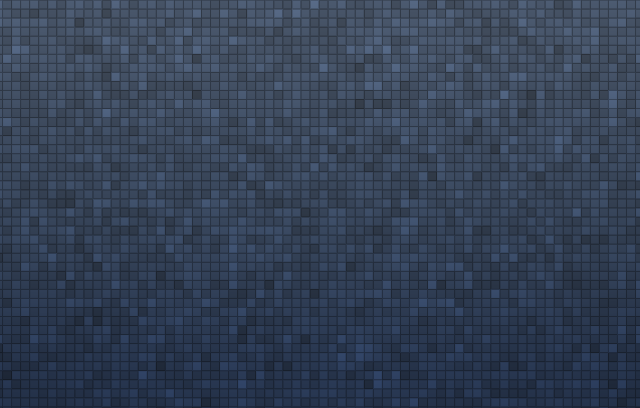
This pattern is drawn by a Shadertoy shader. Its source:

```glsl
const float ROWS = 45.12;          // tiles per canvas height
const float LEFT_SHIFT = 0.72;     // part of a tile cut off at the left edge
const float GROUT_HALF = 0.065;    // half line width, in tiles
const vec3 TOP_COLOR = vec3(0.278, 0.330, 0.408);
const vec3 MID_COLOR = vec3(0.218, 0.272, 0.355);
const vec3 LOW_COLOR = vec3(0.148, 0.203, 0.300);

float hash21(vec2 p) {
    vec3 q = fract(vec3(p.xyx) * 0.1031);
    q += dot(q, q.yzx + 33.33);
    return fract((q.x + q.y) * q.z);
}

// Vertical three-stop gradient, height 0 at the bottom
vec3 backdrop(float height) {
    vec3 lower = mix(LOW_COLOR, MID_COLOR, smoothstep(0.0, 0.55, height));
    return mix(lower, TOP_COLOR, smoothstep(0.4, 1.0, height));
}

// Broad, faint drift of brightness over groups of tiles
float drift(vec2 cell) {
    float sum = 0.0;
    float amplitude = 0.5;
    vec2 q = cell * 0.31;
    for (int i = 0; i < 3; i++) {
        sum += amplitude * sin(q.x + 1.7 * sin(q.y)) * sin(q.y + 1.3 * sin(q.x));
        q = mat2(0.8, 0.6, -0.6, 0.8) * q * 1.9 + 2.3;
        amplitude *= 0.5;
    }
    return sum;
}

// Signed shade of one tile: mostly mild, sometimes clearly light or dark
float tileShade(vec2 cell) {
    float mild = hash21(cell + 17.0) + hash21(cell + 59.0) - 1.0;
    float pick = hash21(cell + 131.0);
    float accent = step(0.89, pick) - 0.8 * step(pick, 0.10);
    return 0.13 * mild + 0.14 * accent + 0.03 * drift(cell);
}

// Coverage of the line around a tile
float grout(vec2 local, float halfWidth, float pixel) {
    vec2 edge = min(local, 1.0 - local);
    vec2 cover = 1.0 - smoothstep(halfWidth - 0.5 * pixel, halfWidth + 0.5 * pixel, edge);
    return max(cover.x, cover.y);
}

void mainImage(out vec4 fragColor, in vec2 fragCoord) {
    vec2 uv = fragCoord / iResolution.xy;
    float pixel = ROWS / iResolution.y;

    // Tile grid, counted from the top left
    vec2 grid = vec2(fragCoord.x, iResolution.y - fragCoord.y) * pixel;
    grid.x += LEFT_SHIFT;
    vec2 cell = floor(grid);
    vec2 local = fract(grid);

    // Light tiles turn bluer, dark tiles greyer
    float shade = tileShade(cell);
    vec3 color = backdrop(uv.y) * (1.0 + shade * vec3(0.88, 1.0, 1.15));

    // Soft light inside each tile and slight falloff to the sides
    color *= 1.0 + 0.03 * (0.5 - local.y);
    color *= 1.02 - 0.10 * pow(abs(uv.x - 0.5) * 2.0, 2.0) * (1.0 - uv.y);

    color *= 1.0 - 0.30 * grout(local, GROUT_HALF, pixel);
    fragColor = vec4(color, 1.0);
}
```
